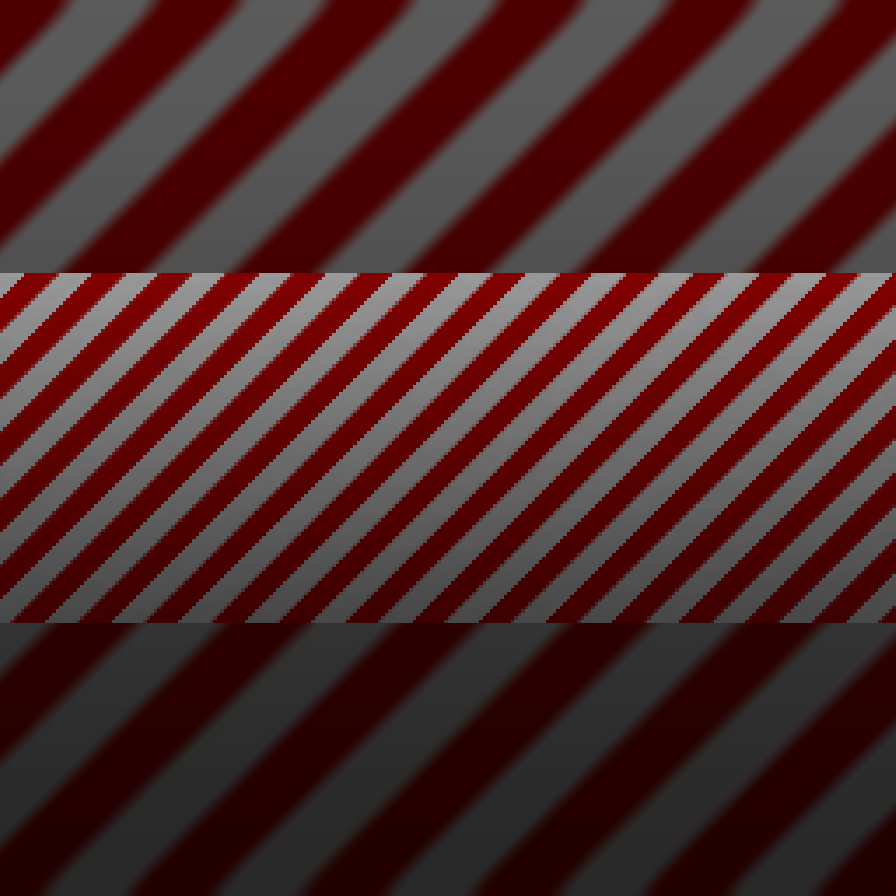
A Shadertoy shader for this pattern:

```glsl
// Diagonal red and grey stripes: a crisp band of fine stripes across the middle,
// over a dim, blurred set of wider stripes. Each layer is a repeated distance to
// the stripe centre, shaded by a vertical gradient; hash noise adds faint grain.

float hash(vec2 p) {
    vec3 q = fract(vec3(p.xyx) * 0.1031);
    q += dot(q, q.yzx + 33.33);
    return fract((q.x + q.y) * q.z);
}

float valueNoise(vec2 p) {
    vec2 i = floor(p), f = fract(p);
    f = f * f * (3.0 - 2.0 * f);
    return mix(mix(hash(i), hash(i + vec2(1, 0)), f.x),
               mix(hash(i + vec2(0, 1)), hash(i + vec2(1, 1)), f.x), f.y);
}

// Coverage of the red half of each stripe; softness is a fraction of the period.
float redStripe(vec2 p, float center, float period, float softness) {
    float fromCenter = abs(fract((p.x + 1.0 - p.y - center) / period + 0.5) - 0.5);
    return 1.0 - smoothstep(0.25 - softness, 0.25 + softness, fromCenter);
}

vec3 stripeColor(float red, float shade) {
    return shade * mix(vec3(1.0), vec3(0.85, 0.005, 0.005), red);
}

// Wide soft stripes that bend slightly upright at the top and bottom edges.
vec3 blurredBackdrop(vec2 uv) {
    float bend = 0.008 * (exp(-uv.y / 0.012) - exp((uv.y - 1.0) / 0.012));
    float red = redStripe(uv + vec2(0.0, bend), 0.228, 0.1914, 0.085);
    return stripeColor(red, mix(0.16, 0.355, smoothstep(0.0, 1.0, uv.y)));
}

// Fine stripes on a coarse grid, which gives their edges small steps.
vec3 crispBand(vec2 uv, float height) {
    vec2 cell = floor(uv * 256.0);
    float red = redStripe((cell + 0.5) / 256.0, 0.7253, 0.0745, 0.028);
    float shade = mix(0.28, 0.60, pow(clamp(height, 0.0, 1.0), 1.1));
    float grain = 0.03 * (valueNoise(cell * vec2(0.2, 0.45)) - 0.5)
                + 0.015 * (hash(cell) - 0.5);
    return stripeColor(red, shade * (1.0 + grain));
}

void mainImage(out vec4 fragColor, in vec2 fragCoord) {
    vec2 uv = fragCoord / iResolution.xy;
    float height = (uv.y - 0.3047) / 0.3906;

    // Band mask, smoothed over one pixel
    float edge = 0.1953 - abs(uv.y - 0.5);
    float inBand = clamp(edge * iResolution.y + 0.5, 0.0, 1.0);

    fragColor = vec4(mix(blurredBackdrop(uv), crispBand(uv, height), inBand), 1.0);
}
```
